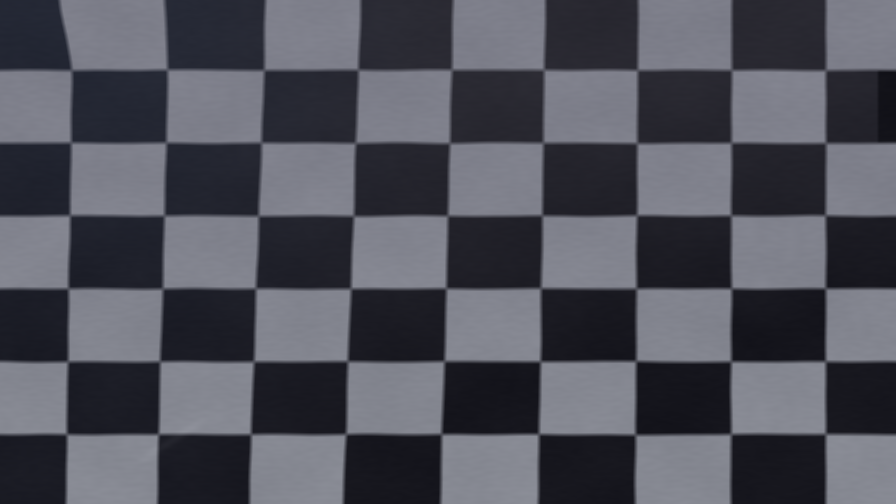
A WebGL 1 fragment shader for this pattern:

```glsl
precision highp float;
// Checkered cloth in dim light: a gently warped grid of grey and ink cells.
// Two soft square waves are multiplied into a checker, then shaded with
// broad light falloff, per-cell tint, gradient-noise mottling and weave.

uniform vec2 u_resolution;

// Lengths are in canvas heights.
const vec2 CELL_SIZE = vec2(0.1875, 0.1446);
const vec2 GRID_ORIGIN = vec2(0.1389, 0.1377);
const float EDGE_SOFTNESS = 0.0045;
const float EDGE_WOBBLE = 0.0022;
const float SHEAR_AMOUNT = 0.036;
const float SHEAR_CENTER = 0.60;
const float SHEAR_WIDTH = 0.49;
const float SHEAR_PIVOT = 0.57;
const float CORNER_PULL = 0.033;
const vec3 LIGHT_TOP = vec3(0.495, 0.500, 0.545);
const vec3 LIGHT_BOTTOM = vec3(0.525, 0.535, 0.572);
const vec3 INK_LEFT = vec3(0.143, 0.158, 0.208);
const vec3 INK_TOP = vec3(0.164, 0.162, 0.195);
const vec3 INK_DEEP = vec3(0.084, 0.084, 0.112);
const float CELL_VARIATION = 0.014;
const float MOTTLE = 0.022;
const float WEAVE = 0.014;
const float SHADOW_X = 1.742;
const float SHADOW_ROW = 4.0;

float hash(vec2 p) {
    vec3 q = fract(vec3(p.xyx) * 0.1031);
    q += dot(q, q.yzx + 33.33);
    return fract((q.x + q.y) * q.z);
}

float cornerSlope(vec2 corner, vec2 offset) {
    float angle = 6.28318 * hash(corner);
    return dot(vec2(cos(angle), sin(angle)), offset);
}

float gradientNoise(vec2 p) {
    vec2 i = floor(p);
    vec2 f = p - i;
    vec2 w = f * f * f * (f * (f * 6.0 - 15.0) + 10.0);
    vec2 e = vec2(1.0, 0.0);
    float low = mix(cornerSlope(i, f), cornerSlope(i + e.xy, f - e.xy), w.x);
    float high = mix(cornerSlope(i + e.yx, f - e.yx),
                     cornerSlope(i + e.xx, f - e.xx), w.x);
    return mix(low, high, w.y);
}

// Bows the columns left of centre and bends the upper left corner.
vec2 warpCloth(vec2 p) {
    float reach = (p.x - SHEAR_CENTER) / SHEAR_WIDTH;
    float lean = SHEAR_AMOUNT * exp(-reach * reach) * (p.y - SHEAR_PIVOT);
    float pull = CORNER_PULL * smoothstep(0.83, 1.04, p.y) * exp(-p.x * p.x * 9.0);
    vec2 wobble = vec2(gradientNoise(p * 11.0 + 3.0),
                       gradientNoise(p * 9.0 + 41.0));
    return p - vec2(lean - pull, 0.0) + EDGE_WOBBLE * wobble;
}

// Alternates between +1 and -1, passing smoothly through 0 at cell edges.
vec2 squareWave(vec2 grid, float softness) {
    vec2 f = fract(grid);
    vec2 edgeDistance = min(f, 1.0 - f) * CELL_SIZE;
    vec2 parity = 1.0 - 2.0 * mod(floor(grid), 2.0);
    return parity * clamp(edgeDistance / softness, 0.0, 1.0);
}

vec3 inkColor(vec2 p, vec2 cell) {
    vec3 ink = mix(INK_LEFT, INK_TOP, smoothstep(0.15, 1.0, p.x));
    float depth = smoothstep(0.95, 0.0, p.y - 0.16 * (p.x - 0.9) * (p.x - 0.9));
    depth *= mix(0.75, 1.25, smoothstep(0.2, 1.3, p.x));
    ink = mix(ink, INK_DEEP, clamp(depth, 0.0, 1.0));
    // Deep shadow along the right border of one cell.
    float inRow = 1.0 - step(0.5, abs(cell.y - SHADOW_ROW));
    float shadow = inRow * smoothstep(-0.004, 0.004, p.x - SHADOW_X);
    return mix(ink, INK_DEEP * 0.9, shadow);
}

// Pale diagonal crease in the lower left.
float crease(vec2 p) {
    float across = (p.y - 0.125) - 0.65 * (p.x - 0.34);
    vec2 away = (p - vec2(0.34, 0.125)) / vec2(0.07, 0.06);
    return exp(-across * across * 9000.0 - dot(away, away));
}

void main() {
    vec2 p = gl_FragCoord.xy / u_resolution.y;
    vec2 grid = (warpCloth(p) - GRID_ORIGIN) / CELL_SIZE;
    vec2 cell = floor(grid);

    float softness = max(EDGE_SOFTNESS, 0.75 / u_resolution.y);
    vec2 wave = squareWave(grid, softness);
    float ink = 0.5 + 0.5 * wave.x * wave.y;

    vec3 light = mix(LIGHT_BOTTOM, LIGHT_TOP, smoothstep(0.0, 0.9, p.y));
    vec3 color = mix(light, inkColor(p, cell), ink);

    // Wear and fabric texture, weaker on the ink.
    float surface = CELL_VARIATION * (hash(cell + 20.0) - 0.5);
    surface += MOTTLE * gradientNoise(p * vec2(7.0, 10.0) + 17.0);
    surface += WEAVE * gradientNoise(p * vec2(38.0, 120.0));
    color += surface * mix(1.0, 0.6, ink);
    color += 0.035 * crease(p);

    gl_FragColor = vec4(color, 1.0);
}
```
